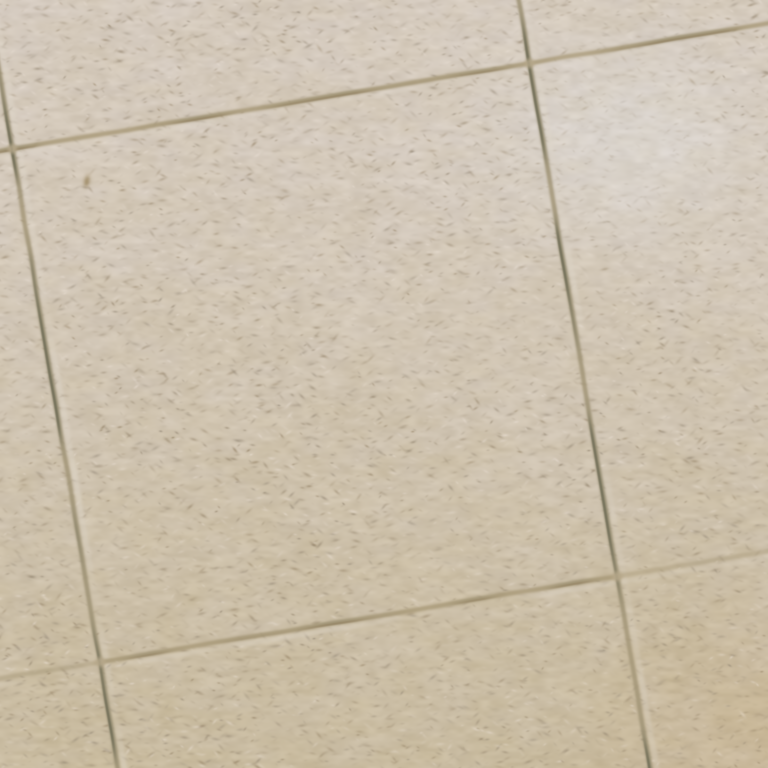
A WebGL 2 fragment shader for this texture:

```glsl
#version 300 es
precision highp float;
// Large beige floor tiles, speckled like fine stone, laid on a tilted grid.
// An affine lattice places thin worn joints; jittered cells scatter the flecks,
// and smooth gradients add warm light below and a pale sheen above.
uniform vec2 u_resolution;
out vec4 outColor;

#define TILE_ORIGIN vec2(0.130, 0.138)
#define TILE_ACROSS vec2(0.6735, 0.112)
#define TILE_UP vec2(-0.114, 0.668)
#define JOINT_HALF 0.0036
#define FLECK_CELL vec2(0.025, 0.015)
#define FLECK_LAYERS 5
#define FLECK_STRENGTH 0.42
#define GRAIN 0.036
#define WARM_TILE vec3(0.783, 0.729, 0.618)
#define PALE_TILE vec3(0.834, 0.792, 0.738)
#define TAN_JOINT vec3(0.665, 0.605, 0.475)
#define GREY_JOINT vec3(0.540, 0.520, 0.430)

float hash(vec2 p) {
  vec3 q = fract(vec3(p.xyx) * 0.1031);
  q += dot(q, q.yzx + 33.33);
  return fract((q.x + q.y) * q.z);
}

float noise(vec2 p) {
  vec2 i = floor(p), f = fract(p);
  f = f * f * (3.0 - 2.0 * f);
  return mix(mix(hash(i), hash(i + vec2(1, 0)), f.x),
             mix(hash(i + vec2(0, 1)), hash(i + vec2(1, 1)), f.x), f.y);
}

mat2 turn(float a) { return mat2(cos(a), sin(a), -sin(a), cos(a)); }

// One soft elongated fleck per cell: x is coverage, y is a random tone.
vec2 fleck(vec2 p, float seed) {
  vec2 g = turn(0.25 * (seed - 3.0)) * p / FLECK_CELL + seed * vec2(7.37, 3.71);
  vec2 cell = floor(g), key = cell + 41.0 * seed + 100.0;
  vec2 jitter = vec2(hash(key + 3.1), hash(key + 17.7)) - 0.5;
  vec2 d = (fract(g) - 0.5 - jitter * vec2(0.35, 0.45)) * FLECK_CELL;
  d = turn((hash(key + 29.3) - 0.5) * 0.9) * d;
  vec2 size = mix(vec2(0.0035, 0.0022), vec2(0.0095, 0.0034), hash(key + 8.9));
  float shape = exp(-2.6 * dot(d / size, d / size));
  float weight = hash(key + 51.0);
  return vec2(shape * weight * weight, hash(key + 73.0));
}

vec3 tileSurface(vec2 p) {
  // Broad light: warm base, pale top, sheen at upper right, amber corner
  vec3 col = mix(WARM_TILE, PALE_TILE, smoothstep(-0.2, 0.95, p.y));
  vec2 s = (p - vec2(0.82, 0.82)) * vec2(6.0, 8.0);
  float sheen = exp(-dot(s, s));
  col = mix(col, vec3(0.865, 0.848, 0.830), 0.7 * sheen);
  float corner = smoothstep(0.32, 0.0, length(p - vec2(1.0, 0.0)));
  col = mix(col, vec3(0.780, 0.695, 0.560), 0.45 * corner);

  // Cloudy mottling, pink to yellow drift and soft streaked grain
  float cloud = noise(p * vec2(9.0, 15.0) + 5.0) - 0.5;
  float drift = noise(p * vec2(32.0, 60.0) + 60.0) - 0.5;
  col += cloud * vec3(0.010, 0.012, 0.020) + drift * vec3(0.006, 0.010, 0.030);
  float grain = noise(p * vec2(60.0, 140.0)) + noise(p * vec2(95.0, 210.0) + 31.0) - 1.0;
  col += grain * GRAIN * vec3(0.85, 0.9, 1.0);

  // Brown, grey and a few light flecks in loose clumps, thinner under the sheen
  float clump = noise(p * 7.0 + 9.0) * 0.5 + noise(p * vec2(22.0, 30.0) + 2.0) * 0.5;
  float density = mix(0.35, 1.25, clump) * (1.0 - 0.65 * sheen);
  for (int i = 0; i < FLECK_LAYERS; i++) {
    vec2 f = fleck(p, float(i) + 1.0);
    vec3 tone = mix(vec3(0.54, 0.46, 0.34), vec3(0.54, 0.51, 0.47), f.y);
    tone = mix(tone, vec3(0.92, 0.88, 0.84), step(0.75, f.y));
    col = mix(col, tone, f.x * FLECK_STRENGTH * density);
  }

  // Small brown chip near one tile corner
  vec2 c = turn(0.2) * (p - vec2(0.113, 0.764)) / vec2(0.006, 0.011);
  return mix(col, vec3(0.61, 0.53, 0.38), 0.75 * exp(-2.0 * dot(c, c)));
}

// Soft ridge that is strongest on the line and fades to both sides.
float ridge(float d, float halfWidth) {
  return exp(-pow(abs(d) / halfWidth, 2.4));
}

void main() {
  vec2 p = gl_FragCoord.xy / u_resolution;
  vec3 col = tileSurface(p);

  // Lattice coordinates and signed distances to the nearest joints
  vec2 q = inverse(mat2(TILE_ACROSS, TILE_UP)) * (p - TILE_ORIGIN);
  vec2 id = round(q);
  vec2 d = (q - id) * vec2(length(TILE_ACROSS), length(TILE_UP));
  d += 0.0012 * (vec2(noise(q.yx * 14.0), noise(q * 14.0 + 20.0)) - 0.5);

  // Pale worn lips beside the joints
  float lip = ridge(d.x - 0.0085, 0.0045) * noise(vec2(q.y * 9.0, id.x + 4.0));
  lip += 0.7 * ridge(d.y + 0.0080, 0.0040) * noise(vec2(q.x * 9.0, id.y + 8.0));
  col = mix(col, vec3(0.875, 0.845, 0.795), 0.55 * min(lip, 1.0));

  // Tan joints across, worn unevenly and faded past the lower course
  float wear = noise(vec2(q.x * 11.0 + 30.0, id.y * 5.0 + 12.0));
  float outer = smoothstep(0.49, 0.52, abs(q.x - 0.5)) * (1.0 - clamp(id.y, 0.0, 1.0));
  vec3 across = mix(TAN_JOINT, GREY_JOINT, 0.4 * wear * wear);
  float acrossMask = ridge(d.y, JOINT_HALF) * mix(0.75, 0.98, wear);
  col = mix(col, across, acrossMask * mix(1.0, 0.5, outer));
  float lowerEdge = ridge(d.y + 0.0015, 0.0016) * smoothstep(0.35, 0.9, wear);
  col = mix(col, vec3(0.530, 0.450, 0.320), 0.4 * lowerEdge * (1.0 - outer));

  // Greyer joints upward, with a thin shadowed core that comes and goes
  float grime = noise(vec2(q.y * 8.0 + 40.0, id.x * 7.0 + 3.0));
  vec3 upward = mix(TAN_JOINT, GREY_JOINT, 0.2 + 0.5 * grime);
  col = mix(col, upward, ridge(d.x, JOINT_HALF) * mix(0.78, 0.95, grime));
  float core = ridge(d.x + 0.001, 0.0019) * smoothstep(0.3, 0.9, grime);
  col = mix(col, vec3(0.37, 0.37, 0.29), 0.55 * core);

  // Lighter filler where joints cross
  float crossing = 1.0 - smoothstep(0.002, 0.010, length(d));
  col = mix(col, vec3(0.735, 0.675, 0.560), 0.7 * crossing);
  outColor = vec4(col, 1.0);
}
```
